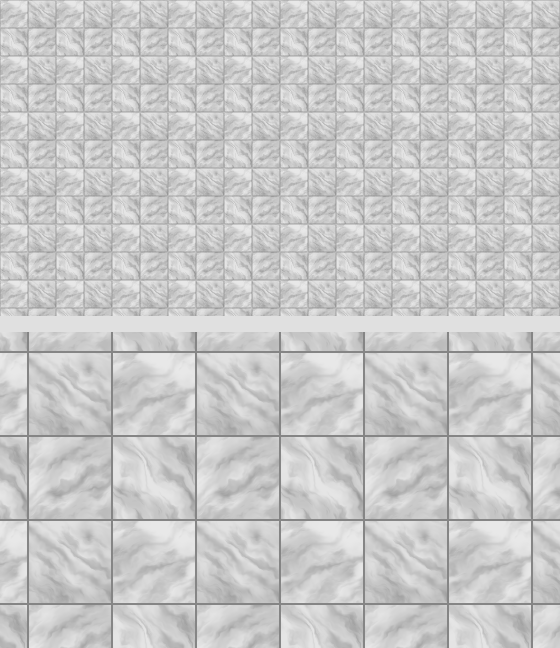
Top: the whole. Bottom: its middle third, enlarged.
Reproduce this texture procedurally as a WebGL 1 fragment shader.

```glsl
precision highp float;

uniform vec2 u_resolution;

const float TILES_ACROSS = 20.0;
const float GROUT_WIDTH = 0.024;
const vec3 GROUT_COLOR = vec3(0.52);
const vec3 MARBLE_LIGHT = vec3(0.91);
const vec3 MARBLE_DARK = vec3(0.47);

float hash(vec2 p) {
  vec3 q = fract(vec3(p.xyx) * 0.1031);
  q += dot(q, q.yzx + 33.33);
  return fract((q.x + q.y) * q.z);
}

float noise(vec2 p) {
  vec2 i = floor(p);
  vec2 f = fract(p);
  vec2 s = f * f * (3.0 - 2.0 * f);
  float low = mix(hash(i), hash(i + vec2(1.0, 0.0)), s.x);
  float high = mix(hash(i + vec2(0.0, 1.0)), hash(i + vec2(1.0)), s.x);
  return mix(low, high, s.y);
}

float fbm(vec2 p) {
  float sum = 0.0;
  float amplitude = 0.53;
  for (int i = 0; i < 4; i++) {
    sum += amplitude * noise(p);
    p = p * 2.03 + 17.7;
    amplitude *= 0.5;
  }
  return sum;
}

vec2 rotate(vec2 p, float angle) {
  float c = cos(angle);
  float s = sin(angle);
  return vec2(c * p.x + s * p.y, c * p.y - s * p.x);
}

// Soft dark band along y = 0
float vein(float y, float width) {
  return exp(-y * y / (width * width));
}

// Amount of grey in one slab; veins run along the given angle
float marble(vec2 uv, float angle, float stretch, float offset, vec2 smudge, float seed) {
  vec2 p = rotate(uv - 0.5, angle);
  vec2 shift = vec2(seed * 7.3, seed * 3.9) + 20.0;
  float warp = fbm(p * 3.5 + shift) - 0.5;

  // Broad clouds and finer streaks drawn out along the vein direction
  vec2 grain = vec2(p.x * 1.7, (p.y + 0.25 * warp) * stretch) + shift;
  float cloud = smoothstep(0.30, 0.76, fbm(grain));
  float streak = smoothstep(0.46, 0.80, fbm(grain * 2.1 + 43.0));
  float patches = smoothstep(0.3, 0.7, noise(p * 4.0 + shift + 31.0));
  float ridge = vein(noise(grain * 1.3 + 9.0) - 0.5, 0.08) * patches;

  // One leading vein with a fainter branch, broken into dark knots
  float wander = p.y - offset + warp * 0.30;
  float knots = 0.25 + 0.75 * noise(p * 7.0 + shift);
  float lead = vein(wander, 0.045) + 0.6 * vein(wander + 0.26 + 0.2 * p.x, 0.035);

  float spot = vein(length(uv - smudge + warp * 0.2), 0.08);
  return 0.28 * cloud + 0.26 * streak + 0.12 * ridge + 0.36 * lead * knots + 0.25 * spot;
}

// Four slabs laid in a repeating two by two block
float slab(vec2 uv, vec2 parity) {
  if (parity.y < 0.5) {
    if (parity.x < 0.5) {
      return marble(uv, -0.40, 3.2, 0.08, vec2(0.82, 0.58), 1.0);
    }
    return 0.06 + marble(uv, 0.72, 4.0, 0.0, vec2(0.68, 0.15), 2.0);
  }
  if (parity.x < 0.5) {
    return 0.03 + marble(uv, 0.95, 5.5, -0.18, vec2(0.08, 0.55), 3.0);
  }
  return marble(uv, -0.50, 3.6, 0.08, vec2(0.28, 0.66), 4.0);
}

// Box-filtered coverage of a line, stable even below one pixel
float lineCoverage(float d, float width, float pixel) {
  float reach = (0.5 * (width + pixel) - d) / pixel;
  return clamp(reach, 0.0, min(1.0, width / pixel));
}

void main() {
  // Tile units, counted from the top left corner
  float pixel = TILES_ACROSS / u_resolution.x;
  vec2 p = vec2(gl_FragCoord.x, u_resolution.y - gl_FragCoord.y) * pixel;
  vec2 uv = fract(p);
  vec2 parity = mod(floor(p), 2.0);

  float grey = slab(uv, parity);
  vec3 color = mix(MARBLE_LIGHT, MARBLE_DARK, clamp(grey, 0.0, 1.0));

  // Thin grout joints
  vec2 edge = min(uv, 1.0 - uv);
  float grout = max(lineCoverage(edge.x, GROUT_WIDTH, pixel),
                    lineCoverage(edge.y, GROUT_WIDTH, pixel));
  color = mix(color, GROUT_COLOR, grout);

  gl_FragColor = vec4(color, 1.0);
}
```
